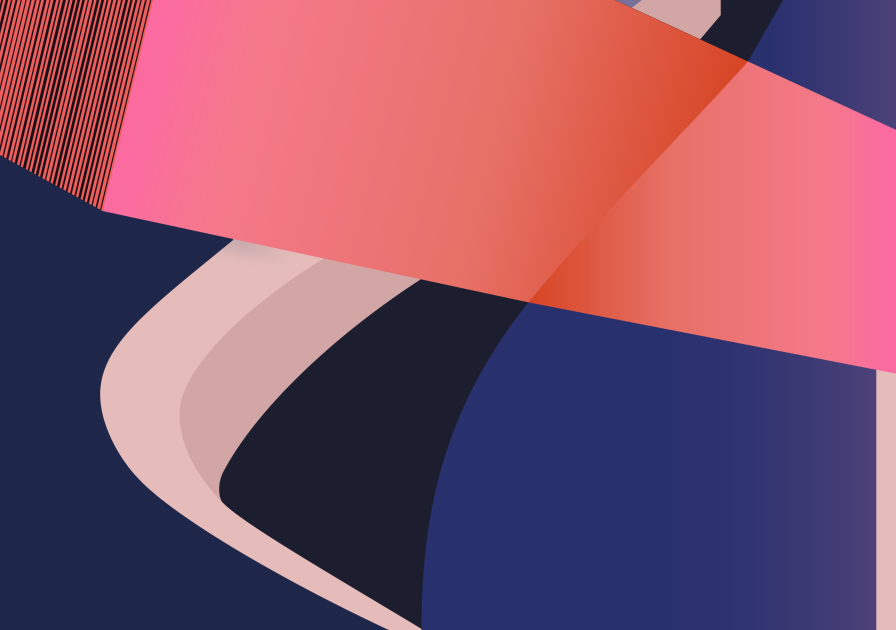
Write a WebGL 1 fragment shader that draws this background.

```glsl
precision highp float;

uniform vec2 u_resolution;

const vec3 NIGHT = vec3(0.118, 0.150, 0.290);
const vec3 INK = vec3(0.110, 0.118, 0.188);
const vec3 NAVY = vec3(0.157, 0.188, 0.430);
const vec3 PLUM = vec3(0.325, 0.270, 0.480);
const vec3 HAZE = vec3(0.470, 0.440, 0.600);
const vec3 BLUSH = vec3(0.898, 0.737, 0.729);
const vec3 ROSE = vec3(0.827, 0.650, 0.650);
const vec3 SHADOW = vec3(0.790, 0.670, 0.680);
const vec3 PINK = vec3(0.985, 0.420, 0.630);
const vec3 CORAL = vec3(0.960, 0.475, 0.540);
const vec3 SALMON = vec3(0.905, 0.440, 0.400);
const vec3 ORANGE = vec3(0.840, 0.270, 0.140);
const vec3 STRIPE_RED = vec3(0.930, 0.370, 0.360);
const vec3 STRIPE_INK = vec3(0.100, 0.060, 0.090);

const float STRIPE_PITCH = 0.0074;
const float STRIPE_MIN = 0.25;
const float STRIPE_VARIATION = 0.40;
const float EDGE_SOFTNESS = 0.7;
const float PANEL_LENGTH = 0.943;
const float RIGHT_PANEL_LENGTH = 0.583;
const float RIGHT_END = 1.422;
const float POST_X = 1.391;

// Corners of the band, in canvas heights
const vec2 BAND_LEFT = vec2(0.0, 0.754);
const vec2 BAND_CORNER = vec2(0.163, 0.665);
const vec2 FOLD_LOW = vec2(0.839, 0.520);
const vec2 FOLD_HIGH = vec2(1.187, 0.902);
const vec2 BAND_RIGHT = vec2(1.422, 0.407);
const vec2 PANEL_TOP = vec2(0.243, 1.0);
const vec2 TOP_START = vec2(0.976, 1.0);
const vec2 TOP_END = vec2(1.422, 0.794);
const vec2 RIBBON_PINCH = vec2(0.352, 0.204);

float hash(float n) {
  return fract(sin(n * 12.9898) * 43758.5453);
}

float cover(float d) {
  float w = EDGE_SOFTNESS / u_resolution.y;
  return smoothstep(-w, w, d);
}

// Signed distance to a line, positive on the left of a to b
float leftOf(vec2 p, vec2 a, vec2 b) {
  vec2 d = normalize(b - a);
  return d.x * (p.y - a.y) - d.y * (p.x - a.x);
}

vec2 bezier(vec2 a, vec2 b, vec2 c, vec2 d, float t) {
  float s = 1.0 - t;
  return s * s * s * a + 3.0 * s * t * (s * b + t * c) + t * t * t * d;
}

// Approximate distance to the right of a curve whose y falls from a to d
float rightOf(vec2 p, vec2 a, vec2 b, vec2 c, vec2 d) {
  float lo = 0.0, hi = 1.0;
  for (int i = 0; i < 14; i++) {
    float mid = 0.5 * (lo + hi);
    if (bezier(a, b, c, d, mid).y > p.y) lo = mid; else hi = mid;
  }
  float t = 0.5 * (lo + hi), s = 1.0 - t;
  vec2 tangent = s * s * (b - a) + 2.0 * s * t * (c - b) + t * t * (d - c);
  return (p.x - bezier(a, b, c, d, t).x) * abs(tangent.y) / max(length(tangent), 1e-5);
}

float ribbonOuter(vec2 p) {
  vec2 bulge = vec2(0.159, 0.374), turn = vec2(0.219, 0.241);
  if (p.y > bulge.y) return rightOf(p, vec2(0.370, 0.619), vec2(0.241, 0.513), vec2(0.159, 0.454), bulge);
  if (p.y > turn.y) return rightOf(p, bulge, vec2(0.159, 0.324), vec2(0.191, 0.270), turn);
  return rightOf(p, turn, vec2(0.274, 0.181), vec2(0.444, 0.081), vec2(0.617, 0.0));
}

float ribbonInner(vec2 p) {
  vec2 bend = vec2(0.356, 0.254);
  if (p.y > bend.y) return rightOf(p, vec2(0.667, 0.556), vec2(0.537, 0.472), vec2(0.411, 0.356), bend);
  if (p.y > RIBBON_PINCH.y) return rightOf(p, bend, vec2(0.346, 0.237), vec2(0.346, 0.215), RIBBON_PINCH);
  return rightOf(p, RIBBON_PINCH, vec2(0.380, 0.172), vec2(0.528, 0.087), vec2(0.672, 0.0));
}

float ribbonMiddle(vec2 p) {
  vec2 bulge = vec2(0.285, 0.343);
  if (p.y > bulge.y) return rightOf(p, vec2(0.513, 0.589), vec2(0.398, 0.519), vec2(0.285, 0.417), bulge);
  if (p.y > RIBBON_PINCH.y) return rightOf(p, bulge, vec2(0.285, 0.287), vec2(0.319, 0.237), RIBBON_PINCH);
  return ribbonInner(p);
}

float foldSide(vec2 p) {
  if (p.y > FOLD_HIGH.y) return -leftOf(p, FOLD_HIGH, vec2(1.243, 1.0));
  if (p.y > FOLD_LOW.y) return rightOf(p, FOLD_HIGH, vec2(1.072, 0.775), vec2(0.942, 0.647), FOLD_LOW);
  return rightOf(p, FOLD_LOW, vec2(0.699, 0.347), vec2(0.669, 0.173), vec2(0.669, 0.0));
}

vec3 bandRamp(float t) {
  vec3 col = mix(PINK, CORAL, smoothstep(0.0, 0.22, t));
  col = mix(col, SALMON, clamp((t - 0.2) / 0.42, 0.0, 1.0));
  return mix(col, ORANGE, clamp((t - 0.62) / 0.38, 0.0, 1.0));
}

void main() {
  vec2 p = gl_FragCoord.xy / u_resolution.y;
  float aboveLow = min(leftOf(p, BAND_LEFT, BAND_CORNER),
    min(leftOf(p, BAND_CORNER, FOLD_LOW), leftOf(p, FOLD_LOW, BAND_RIGHT)));
  float aboveTop = leftOf(p, TOP_START, TOP_END);
  float fold = cover(foldSide(p));

  // Ribbon below the band
  float shade = (1.0 - smoothstep(0.0, 0.04, -aboveLow)) * (1.0 - smoothstep(0.37, 0.48, p.x));
  vec3 col = mix(NIGHT, mix(BLUSH, SHADOW, shade), cover(ribbonOuter(p)));
  col = mix(col, ROSE, cover(ribbonMiddle(p)));
  col = mix(col, INK, cover(ribbonInner(p)));

  // Ribbon end above the band
  vec3 upper = mix(HAZE, ROSE, cover(-leftOf(p, vec2(1.002, 0.987), vec2(1.019, 1.0))));
  float ribbonEnd = min(1.144 - p.x, leftOf(p, vec2(1.111, 0.937), vec2(1.144, 0.976)));
  upper = mix(INK, upper, cover(ribbonEnd));
  col = mix(col, upper, cover(aboveTop));

  // Blue field and pale post
  float plum = clamp((p.x - mix(1.0, 1.22, step(0.7, p.y))) / 0.42, 0.0, 1.0);
  plum *= mix(plum, 1.7, step(0.7, p.y));
  col = mix(col, mix(NAVY, PLUM, plum), fold);
  col = mix(col, BLUSH, cover(POST_X - p.x) < 1.0 ? cover(p.x - POST_X) * step(p.y, 0.6) : 0.0);

  // Folded band with fine stripes at its left end
  float stripeSide = leftOf(p, BAND_CORNER, PANEL_TOP);
  vec3 band = mix(bandRamp(-stripeSide / PANEL_LENGTH), bandRamp((RIGHT_END - p.x) / RIGHT_PANEL_LENGTH), fold);
  float cell = stripeSide / STRIPE_PITCH;
  float width = STRIPE_MIN + STRIPE_VARIATION * hash(floor(cell));
  float line = cover(0.5 * STRIPE_PITCH * (width - abs(2.0 * fract(cell) - 1.0)));
  band = mix(band, mix(STRIPE_RED, STRIPE_INK, line), cover(stripeSide));
  col = mix(col, band, cover(min(aboveLow, -aboveTop)));

  gl_FragColor = vec4(col, 1.0);
}
```
